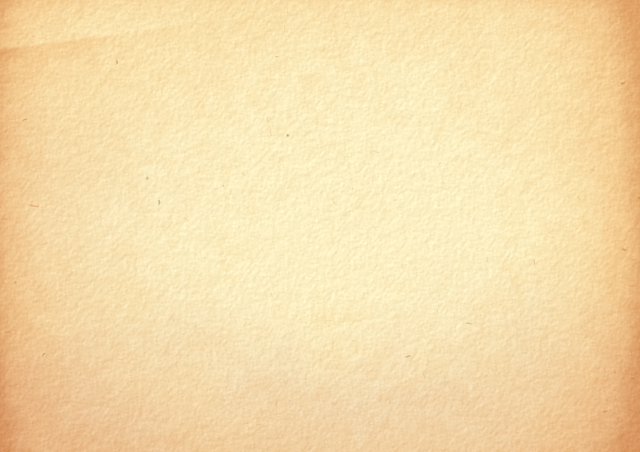
Write a WebGL 2 fragment shader that draws this texture.

```glsl
#version 300 es
precision highp float;
// Aged cream paper with browned edges, a pale corner fold, fine tooth and stray fibres.

uniform vec2 u_resolution;
out vec4 fragColor;

float hash(vec2 p) {
  vec3 q = fract(vec3(p.xyx) * 0.1031);
  q += dot(q, q.yzx + 33.33);
  return fract((q.x + q.y) * q.z);
}

float noise(vec2 p) {
  vec2 cell = floor(p), f = fract(p);
  f = f * f * (3.0 - 2.0 * f);
  return mix(mix(hash(cell), hash(cell + vec2(1, 0)), f.x),
             mix(hash(cell + vec2(0, 1)), hash(cell + vec2(1, 1)), f.x), f.y);
}

float fbm(vec2 p) {
  float sum = 0.0, weight = 0.5;
  for (int i = 0; i < 4; i++) {
    sum += weight * noise(p);
    p = mat2(1.6, 1.2, -1.2, 1.6) * p + 17.3;
    weight *= 0.5;
  }
  return sum;
}

// Height of the paper surface, on turned lattices so that no axis shows
float toothHeight(vec2 p) {
  vec2 turned = mat2(0.8, 0.6, -0.6, 0.8) * p;
  return 0.4 * noise(turned * 60.0 + 5.0) + 0.55 * noise(p * 115.0 + 31.0) + 0.5 * noise(turned * 200.0 + 77.0);
}

// Scattered short strokes, one per cell; size holds half length and radius in cells
float fibres(vec2 p, float scale, float density, vec2 size, float spread, float seed) {
  float blur = scale / u_resolution.y, ink = 0.0;
  p = p * scale + 0.05 * vec2(noise(p * 90.0), noise(p * 90.0 + 50.0));
  for (int j = -1; j <= 1; j++) {
    for (int i = -1; i <= 1; i++) {
      vec2 cell = floor(p) + vec2(i, j);
      vec2 key = cell + seed;
      vec2 offset = p - cell - vec2(hash(key + 3.1), hash(key + 7.7));
      float angle = (hash(key + 11.3) - 0.5) * spread;
      vec2 dir = vec2(cos(angle), sin(angle));
      float halfLength = size.x * mix(0.1, 1.3, hash(key + 19.9));
      float along = clamp(dot(offset, dir), -halfLength, halfLength);
      float d = length(offset - dir * along) - size.y;
      float present = step(hash(key + 23.5), density) * mix(0.2, 1.0, hash(key + 29.1));
      ink = max(ink, present * (1.0 - smoothstep(-blur, blur, d)));
    }
  }
  return ink;
}

void main() {
  vec2 uv = gl_FragCoord.xy / u_resolution;
  vec2 p = gl_FragCoord.xy / u_resolution.y;
  float cloud = fbm(p * 4.0 + 9.0) - 0.47;
  float mottle = fbm(p * 34.0 + 40.0) - 0.47;

  // Browning, slow from the middle and steep at the borders
  vec2 away = uv - vec2(0.53, 0.52);
  float age = dot(away * away, vec2(1.25, 0.95));
  age += 0.45 * exp(-uv.x / 0.045) + 0.66 * exp((uv.x - 1.0) / 0.065);
  age += 0.17 * exp((uv.y - 1.0) / 0.05) + 0.06 * exp(-uv.y / 0.04);
  age += 0.18 * cloud + 0.22 * mottle;

  // Pale fold across the upper left corner
  float fold = uv.y - 0.89 - 0.19 * uv.x + 0.006 * cloud;
  float foldFade = 1.0 - smoothstep(0.08, 0.5, uv.x);
  float above = smoothstep(-0.005, 0.005, fold);
  age += foldFade * mix(0.09 * exp(min(fold, 0.0) / 0.06), -0.16, above);
  age = clamp(age, 0.0, 1.2);

  vec3 color = mix(vec3(0.988, 0.94, 0.765), vec3(0.978, 0.887, 0.68), smoothstep(0.0, 0.3, age));
  color = mix(color, vec3(0.96, 0.81, 0.58), smoothstep(0.25, 0.62, age));
  color = mix(color, vec3(0.885, 0.645, 0.41), smoothstep(0.55, 1.1, age));

  // Dull grey cast towards the foot and the left side
  float dusk = 1.1 * (1.0 - smoothstep(0.0, 0.45, uv.y + 0.4 * cloud));
  dusk += 0.5 * (1.0 - smoothstep(0.0, 0.4, uv.x)) * (1.0 - smoothstep(0.6, 0.9, uv.y));
  color *= mix(vec3(1.0), vec3(0.965, 0.922, 0.93), min(dusk, 1.4));

  // Tooth lit from the upper left, with fine pulp grain over it
  float relief = toothHeight(p) - toothHeight(p + vec2(-0.0028, 0.0028));
  float pulp = noise(p * 190.0 + 60.0) + noise(p * 330.0 + 130.0) - 1.0;
  color += relief * vec3(0.06, 0.085, 0.105) + pulp * vec3(0.012, 0.02, 0.03);

  // Fine tan fibres, darker specks and rusty dashes near the sides
  float fine = fibres(p, 22.0, 0.45, vec2(0.1, 0.02), 6.28, 10.0);
  float specks = fibres(p, 7.0, 0.2, vec2(0.02, 0.009), 6.28, 90.0);
  float rust = fibres(p, 13.0, 0.35, vec2(0.08, 0.018), 0.6, 170.0);
  rust *= smoothstep(0.4, 0.47, abs(uv.x - 0.5));
  color = mix(color, vec3(0.84, 0.6, 0.36), 0.3 * fine);
  color = mix(color, vec3(0.55, 0.33, 0.17), 0.6 * specks);
  color = mix(color, vec3(0.78, 0.4, 0.15), 0.7 * rust);

  fragColor = vec4(clamp(color, 0.0, 1.0), 1.0);
}
```
